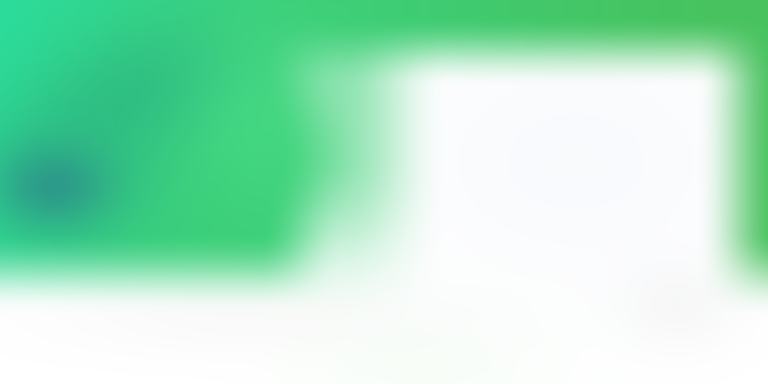
This background is drawn by a WebGL 1 fragment shader. Its source:

```glsl
precision highp float;

uniform vec2 u_resolution;

#define BAND_BOTTOM 0.77
#define BAND_TOP 0.96
#define BLOCK_EDGE 0.80
#define VEIL_EDGE 1.02
#define SIDE_EDGE 1.92
#define SPOT_CENTER vec2(0.14, 0.515)
#define SPOT_STRENGTH 0.75

const vec3 MINT = vec3(0.16, 0.87, 0.63);
const vec3 EMERALD = vec3(0.235, 0.81, 0.47);
const vec3 LEAF = vec3(0.28, 0.76, 0.37);
const vec3 TEAL = vec3(0.17, 0.55, 0.54);
const vec3 SHADE = vec3(0.17, 0.70, 0.50);
const vec3 PAPER = vec3(1.0);
const vec3 COOL_WHITE = vec3(0.975, 0.98, 0.99);

// Soft elliptical glow, one at its center
float glow(vec2 p, vec2 center, vec2 radius) {
  vec2 d = (p - center) / radius;
  return exp(-dot(d, d));
}

// One below the edge, fading to zero above it
float fadeOut(float edge, float halfWidth, float x) {
  return 1.0 - smoothstep(edge - halfWidth, edge + halfWidth, x);
}

vec3 greenField(vec2 p) {
  vec3 color = mix(EMERALD, LEAF, smoothstep(0.7, 2.0, p.x));
  float mintAmount = fadeOut(0.3, 0.55, p.x + 0.35 * (1.0 - p.y));
  color = mix(color, MINT, mintAmount);
  color += 0.035 * glow(p, vec2(0.66, 0.72), vec2(0.22, 0.25));

  // Diagonal shadow and the dark teal spot
  vec2 q = p - vec2(0.33, 0.75);
  vec2 along = vec2(0.88 * q.x + 0.47 * q.y, 0.88 * q.y - 0.47 * q.x);
  color = mix(color, SHADE, 0.6 * glow(along, vec2(0.0), vec2(0.27, 0.16)));
  color = mix(color, SHADE, 0.4 * glow(p, vec2(0.15, 0.54), vec2(0.27, 0.22)));
  return mix(color, TEAL, SPOT_STRENGTH * glow(p, SPOT_CENTER, vec2(0.15, 0.11)));
}

vec3 whiteField(vec2 p) {
  float cool = glow(p, vec2(1.5, 0.58), vec2(0.5, 0.35));
  vec3 color = mix(PAPER, COOL_WHITE, cool);
  color -= 0.025 * glow(p, vec2(1.77, 0.2), vec2(0.16, 0.12));
  color -= 0.02 * glow(p, vec2(0.6, 0.17), vec2(0.5, 0.1));
  return color - vec3(0.025, 0.005, 0.025) * glow(p, vec2(1.1, 0.02), vec2(0.35, 0.18));
}

float greenCoverage(vec2 p) {
  // Solid left block, bulging slightly at mid height
  float bulge = 0.05 * glow(p, vec2(p.x, 0.6), vec2(1.0, 0.15));
  float block = fadeOut(BLOCK_EDGE + bulge - 0.02, 0.11, p.x)
              * smoothstep(0.19, 0.40, p.y);

  // Pale veil between the block and the white panel
  float veil = 0.6 * fadeOut(VEIL_EDGE, 0.15, p.x)
             * smoothstep(0.15, 0.60, p.y);

  // Top band and right side
  float band = smoothstep(BAND_BOTTOM, BAND_TOP, p.y);
  float side = smoothstep(SIDE_EDGE - 0.11, SIDE_EDGE + 0.11, p.x)
             * smoothstep(0.17, 0.40, p.y);

  float left = max(block, mix(veil, 1.0, block));
  return 1.0 - (1.0 - left) * (1.0 - band) * (1.0 - side);
}

void main() {
  vec2 p = gl_FragCoord.xy / u_resolution * vec2(2.0, 1.0);
  vec3 color = mix(whiteField(p), greenField(p), greenCoverage(p));
  gl_FragColor = vec4(clamp(color, 0.0, 1.0), 1.0);
}
```
